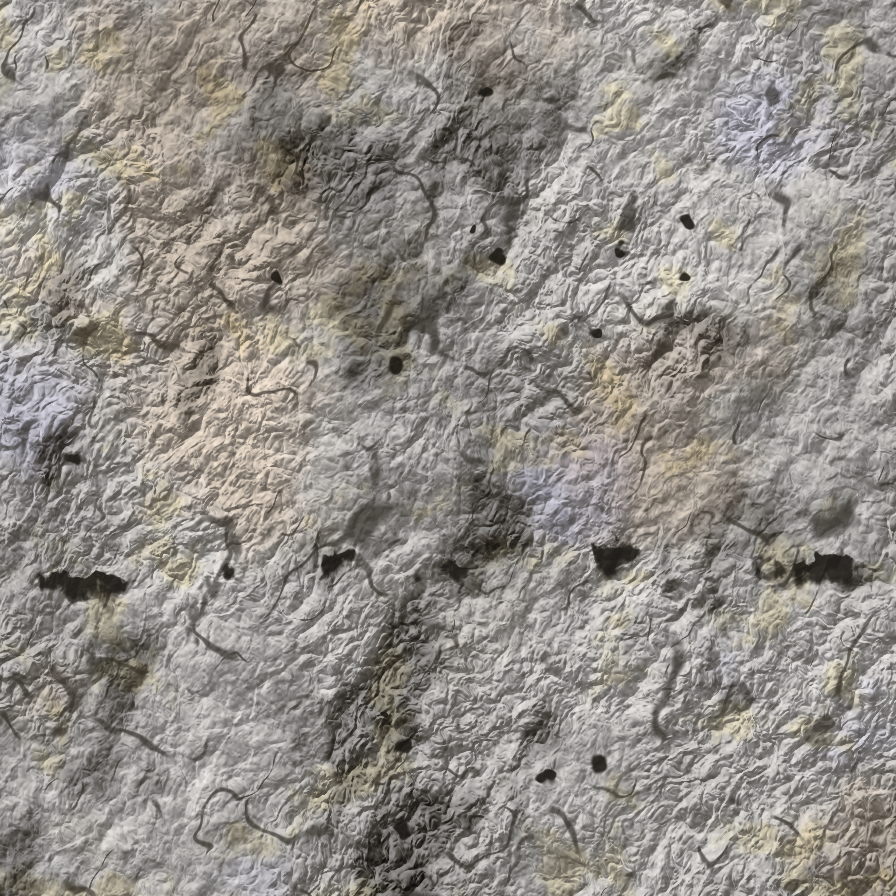
A three.js fragment shader for this texture:

```glsl
// Weathered grey limestone wall with chipped flakes, cracks, hollows and small pits.
varying vec2 vUv;

const mat2 OCTAVE = mat2(1.75, 0.96, -0.96, 1.75); // turn and double
const vec2 LIGHT = vec2(-0.5, 0.85);
const vec2 LEAN = vec2(0.5, 0.866);                // grain climbs to the right

float hash(vec2 p) {
  return fract(sin(dot(p, vec2(127.1, 311.7))) * 43758.5453);
}

float noise(vec2 p) {
  vec2 i = floor(p), f = fract(p);
  vec2 u = f * f * f * (f * (f * 6.0 - 15.0) + 10.0);
  float low = mix(hash(i), hash(i + vec2(1.0, 0.0)), u.x);
  float high = mix(hash(i + vec2(0.0, 1.0)), hash(i + 1.0), u.x);
  return mix(low, high, u.y);
}

float fbm(vec2 p) {
  float sum = 0.0, amp = 0.5;
  for (int i = 0; i < 5; i++) {
    sum += amp * noise(p);
    p = OCTAVE * p + 17.3;
    amp *= 0.5;
  }
  return sum;
}

// Rounded lumps parted by sharp creases
float billow(vec2 p) {
  float sum = 0.0, amp = 0.5;
  for (int i = 0; i < 5; i++) {
    sum += amp * abs(2.0 * noise(p) - 1.0);
    p = OCTAVE * p + 9.7;
    amp *= 0.56;
  }
  return sum;
}

// Flat steps with steep edges
float terrace(float x) {
  return floor(x) + smoothstep(0.75, 1.0, fract(x));
}

// Coordinates squeezed along the lean of the grain
vec2 grain(vec2 p, float squeeze) {
  return vec2(dot(p, vec2(LEAN.y, -LEAN.x)), dot(p, LEAN) * squeeze);
}

vec2 warp(vec2 p, float scale, float amount) {
  return p + amount * (vec2(noise(p * scale), noise(p * scale + 41.0)) - 0.5);
}

float height(vec2 p, float rough) {
  vec2 w = warp(warp(p, 9.0, 0.02), 70.0, 0.007);
  float broad = fbm(w * 6.0 + 3.0);
  float chips = terrace(fbm(grain(w, 0.75) * 10.0 + 50.0) * 9.0);
  float flakes = billow(grain(w, 0.75) * 19.0);
  return 0.1 * broad + rough * (0.046 * flakes + 0.006 * chips);
}

// Short broken line where the noise crosses its middle
float crack(vec2 p, float scale, float width, float seed) {
  vec2 q = grain(warp(p, 50.0, 0.014), 0.5) * scale + seed;
  float line = abs(noise(q) - 0.5) / scale;
  float gate = smoothstep(0.5, 0.62, fbm(p * scale * 0.9 + seed));
  return gate * (1.0 - smoothstep(0.25 * width, width, line));
}

// Scattered ragged holes, one at most per cell
float pits(vec2 p, float cells, float share) {
  vec2 q = warp(p, 75.0, 0.012) * cells;
  float dark = 0.0;
  for (int y = -1; y <= 1; y++) {
    for (int x = -1; x <= 1; x++) {
      vec2 cell = floor(q) + vec2(float(x), float(y));
      vec2 centre = cell + vec2(hash(cell + 5.0), hash(cell + 11.0));
      float radius = mix(0.05, 0.14, hash(cell + 23.0));
      float hole = 1.0 - smoothstep(0.7, 1.15, length(q - centre) / radius);
      dark = max(dark, hole * step(hash(cell + 31.0), share));
    }
  }
  return dark;
}

// Broken overhang with ragged pockets of shadow below its edge
float ledge(vec2 p, float level) {
  float drop = level + 0.05 * (noise(vec2(p.x * 6.0, 2.0)) - 0.5) - p.y;
  drop += 0.05 * (fbm(p * 34.0) - 0.5);
  float pocket = smoothstep(0.45, 0.7, fbm(vec2(p.x * 16.0, p.y * 8.0)));
  float depth = 0.004 + 0.034 * pocket;
  float shadow = smoothstep(0.0, 0.004, drop) * (1.0 - smoothstep(0.5, 1.0, drop / depth));
  return shadow * smoothstep(0.05, 0.5, pocket);
}

void main() {
  vec2 p = vUv;
  float e = 0.0015;
  float rough = mix(0.5, 1.2, smoothstep(0.36, 0.6, fbm(p * 4.5 + 8.0)));

  // Slope lighting
  float h = height(p, rough);
  vec2 slope = vec2(height(p + vec2(e, 0.0), rough), height(p + vec2(0.0, e), rough)) - h;
  float lit = -dot(slope / e, LIGHT);
  float tone = 0.605 + 0.23 * lit / sqrt(1.0 + lit * lit);

  // Broad shade, grit and cavities
  vec2 w = warp(p, 24.0, 0.03);
  float hollow = smoothstep(0.57, 0.74, fbm(grain(w, 0.6) * 11.0 + 60.0));
  tone += 0.26 * (fbm(p * 4.0 + 25.0) - 0.485) + 0.14 * (noise(p * 250.0) - 0.5);
  tone -= 0.22 * hollow;
  float cracks = max(crack(p, 14.0, 0.0024, 13.0), crack(p, 30.0, 0.0017, 37.0));
  float holes = max(pits(p, 11.0, 0.08), ledge(p, 0.37));
  tone = mix(tone, 0.2, 0.7 * cracks);
  tone = clamp(mix(tone, 0.1, 0.88 * holes), 0.06, 0.93);

  // Brownish shadows, neutral lights and faint mineral stains
  vec3 tint = mix(vec3(1.04, 0.97, 0.86), vec3(1.01, 0.995, 0.98), smoothstep(0.1, 0.55, tone));
  float rust = smoothstep(0.5, 0.74, fbm(p * 4.0 + 90.0));
  float violet = smoothstep(0.54, 0.78, fbm(p * 4.5 + 130.0));
  float ochre = smoothstep(0.56, 0.72, fbm(p * 16.0 + 170.0));
  tint *= mix(vec3(1.0), vec3(1.03, 0.98, 0.92), rust);
  tint *= mix(vec3(1.0), vec3(0.98, 0.985, 1.06), violet);
  tint *= mix(vec3(1.0), vec3(1.02, 1.0, 0.9), ochre);
  gl_FragColor = vec4(tone * tint, 1.0);
}
```
